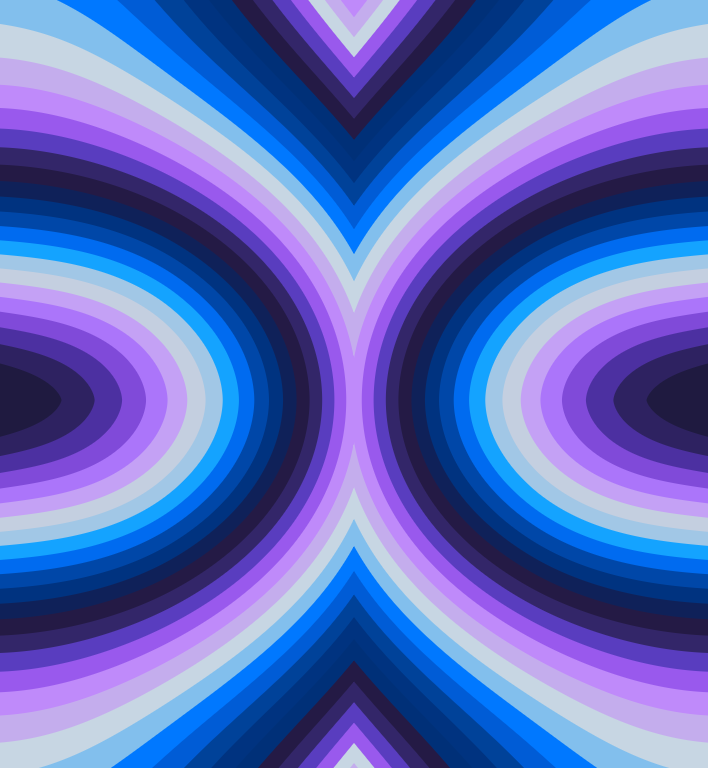
Give the GLSL for this background, as a WebGL 1 fragment shader.

```glsl
precision highp float;
// Mirrored psychedelic stripes: a smooth saddle-shaped height field is
// folded about two axes and cut into flat bands, each with its own colour.
// Band edges are softened over one pixel by the local slope of the field.

uniform vec2 u_resolution;

#define CENTRE_Y 0.479      // height of the horizontal fold
#define SADDLE -0.67        // band level at the crossing of the folds
#define RISE 67.0           // bands gained per unit sideways
#define RISE_EASE 61.0      // how that gain slows outward
#define FALL 41.1           // bands lost per unit up or down
#define FALL_ROUND 0.182    // rounding of the fall near the fold
#define SWELL 22.9          // extra fall that turns lobes into waves
#define SWELL_EASE 14.8     // how the swell slows outward
#define SWELL_SPAN 0.74     // height of one swell

const float PI = 3.14159265;

// Band level at a point measured from the crossing of the folds.
float bandLevel(vec2 p) {
  vec2 q = abs(p);
  float rise = q.x * (RISE - RISE_EASE * q.x);
  float fall = FALL * (length(vec2(q.y, FALL_ROUND)) - FALL_ROUND);
  float sharpness = mix(1.7, 1.25, smoothstep(0.23, 0.46, q.x));
  float wave = pow(max(sin(PI * q.y / SWELL_SPAN), 0.0001), sharpness);
  float swell = q.x * (SWELL - SWELL_EASE * q.x) * wave;
  return SADDLE + rise - fall - swell;
}

// Flat colour of a whole-numbered band.
vec3 bandColour(float band) {
  // The outer chevrons reuse the central colours: reversed, then repeated.
  if (band < -13.5) band = -17.0 - band;
  else if (band < -9.5) band += 13.0;

  // Blues and pale tones above and below the crossing
  if (band < -8.5) return vec3(0.00, 0.19, 0.47);
  if (band < -7.5) return vec3(0.00, 0.20, 0.50);
  if (band < -6.5) return vec3(0.00, 0.26, 0.60);
  if (band < -5.5) return vec3(0.00, 0.36, 0.84);
  if (band < -4.5) return vec3(0.00, 0.47, 1.00);
  if (band < -3.5) return vec3(0.51, 0.75, 0.93);
  if (band < -2.5) return vec3(0.78, 0.84, 0.89);
  if (band < -1.5) return vec3(0.77, 0.68, 0.93);

  // Pink to plum around the crossing
  if (band < -0.5) return vec3(0.75, 0.54, 0.98);
  if (band < 0.5) return vec3(0.60, 0.35, 0.93);
  if (band < 1.5) return vec3(0.35, 0.24, 0.75);
  if (band < 2.5) return vec3(0.20, 0.15, 0.41);
  if (band < 3.5) return vec3(0.14, 0.10, 0.27);

  // Navy to ice in the side lobes
  if (band < 4.5) return vec3(0.06, 0.13, 0.35);
  if (band < 5.5) return vec3(0.00, 0.20, 0.50);
  if (band < 6.5) return vec3(0.00, 0.28, 0.66);
  if (band < 7.5) return vec3(0.00, 0.42, 0.94);
  if (band < 8.5) return vec3(0.08, 0.64, 1.00);
  if (band < 9.5) return vec3(0.63, 0.78, 0.90);
  if (band < 10.5) return vec3(0.77, 0.81, 0.88);

  // Lilac to ink at the lobe cores
  if (band < 11.5) return vec3(0.77, 0.63, 0.96);
  if (band < 12.5) return vec3(0.67, 0.46, 0.98);
  if (band < 13.5) return vec3(0.50, 0.29, 0.85);
  if (band < 14.5) return vec3(0.30, 0.19, 0.63);
  if (band < 15.5) return vec3(0.18, 0.135, 0.38);
  return vec3(0.12, 0.10, 0.25);
}

void main() {
  float pixel = 1.0 / u_resolution.y;
  vec2 centre = vec2(0.5 * u_resolution.x * pixel, CENTRE_Y);
  vec2 p = gl_FragCoord.xy * pixel - centre;

  // Level change across one pixel sets the edge softness.
  float level = bandLevel(p);
  vec2 slope = vec2(bandLevel(p + vec2(pixel, 0.0)),
                    bandLevel(p + vec2(0.0, pixel))) - level;
  float softness = max(length(slope), 0.001);

  // Blend the two bands that meet at the nearest edge.
  float edge = floor(level + 0.5);
  float cover = clamp((level - edge) / softness + 0.5, 0.0, 1.0);
  vec3 colour = mix(bandColour(edge - 1.0), bandColour(edge), cover);
  gl_FragColor = vec4(colour, 1.0);
}
```
